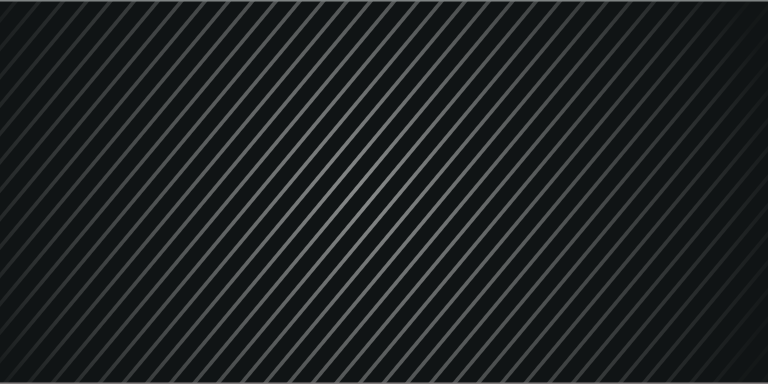
Write a Shadertoy shader that draws this pattern.

```glsl
const vec3 BACKGROUND = vec3(0.064, 0.079, 0.082);
const vec3 STRIPE_LIGHT = vec3(0.53, 0.54, 0.54);
const vec3 TOP_RULE = vec3(0.49, 0.51, 0.51);
const vec3 BOTTOM_RULE = vec3(0.51, 0.49, 0.49);

// Coverage of a band, softened over one pixel
float band(float dist, float halfWidth, float pixel) {
    return clamp((halfWidth - dist) / pixel + 0.5, 0.0, 1.0);
}

// Distance to the nearest slanted centre line
float stripeDistance(vec2 p, float slope, float spacing, float phase) {
    float across = (p.x - p.y / slope) / spacing - phase;
    float perpendicular = spacing * slope / sqrt(1.0 + slope * slope);
    return abs(fract(across + 0.5) - 0.5) * perpendicular;
}

// Linear falloff around a bright spot
float glow(vec2 p, vec2 center, float radius) {
    return max(1.0 - length(p - center) / radius, 0.0);
}

void mainImage(out vec4 fragColor, in vec2 fragCoord) {
    vec2 p = fragCoord / iResolution.y;
    float pixel = 1.0 / iResolution.y;

    // Diagonal stripes, brightest near the middle
    float dist = stripeDistance(p, 1.2, 0.0616, 0.182);
    float stripe = band(dist, 0.0049, pixel);
    float light = 0.03 + 0.97 * glow(p, vec2(0.94, 0.5), 1.1);
    vec3 color = mix(BACKGROUND, STRIPE_LIGHT, stripe * light);

    // Thin rules along the top and bottom edges
    float ruleWidth = 0.004;
    color = mix(color, TOP_RULE, band(1.0 - p.y, ruleWidth, pixel));
    color = mix(color, BOTTOM_RULE, band(p.y, ruleWidth, pixel));

    fragColor = vec4(color, 1.0);
}
```
